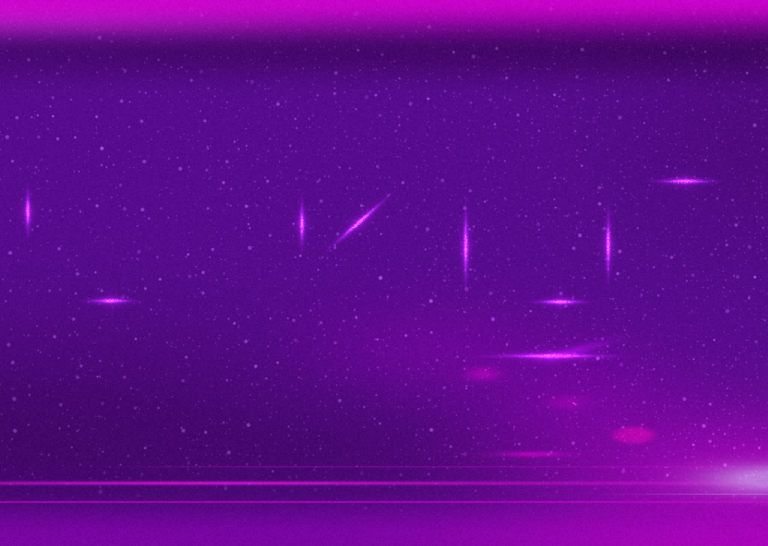
This background is drawn by a WebGL 2 fragment shader. Its source:

```glsl
#version 300 es
precision highp float;
// Violet starfield with lens sparks, a magenta horizon and a pale glow at lower right.

#define ASPECT 1.4066
#define STAR_GAIN 0.34
#define GRAIN_GAIN 0.035
#define SPARK_WIDTH 0.0046
#define HORIZON_Y 0.115
#define SPARKS 9

uniform vec2 u_resolution;
out vec4 outColor;

const vec3 VIOLET = vec3(0.34, 0.045, 0.555);
const vec3 SHADOW = vec3(0.245, 0.025, 0.385);
const vec3 MAGENTA = vec3(0.78, 0.015, 0.79);
const vec3 PURPLE = vec3(0.48, 0.02, 0.64);
const vec3 ORCHID = vec3(0.75, 0.50, 0.86);
const vec3 PINK = vec3(1.0, 0.60, 0.92);

// Centre x, centre y, half length, angle
const vec4 SPARK[SPARKS] = vec4[SPARKS](
  vec4(0.051, 0.612, 0.060, 1.571), vec4(0.553, 0.590, 0.064, 1.571),
  vec4(0.853, 0.549, 0.104, 1.571), vec4(1.114, 0.551, 0.092, 1.571),
  vec4(0.658, 0.593, 0.098, 0.720), vec4(1.255, 0.668, 0.082, 0.0),
  vec4(0.203, 0.449, 0.066, 0.0),   vec4(1.026, 0.447, 0.070, 0.0),
  vec4(1.011, 0.348, 0.165, 0.0));

float hash(vec2 p) {
  vec3 q = fract(vec3(p.xyx) * 0.1031);
  q += dot(q, q.yzx + 33.33);
  return fract((q.x + q.y) * q.z);
}

float glow(vec2 d, vec2 radius) {
  d /= radius;
  return exp(-dot(d, d));
}

// Soft horizontal line, never thinner than about a pixel
float line(float y, float width) {
  float w = max(width, 0.7 / u_resolution.y);
  return exp(-y * y / (w * w)) * width / w;
}

// One jittered dot per cell, kept with the given chance
float stars(vec2 p, float cells, float chance, float size) {
  vec2 id = floor(p * cells);
  vec2 spot = 0.2 + 0.6 * vec2(hash(id + 3.7), hash(id + 19.1));
  float d = length(fract(p * cells) - spot) / cells;
  float r = size * mix(0.5, 1.2, hash(id + 41.3));
  float soft = 1.0 / u_resolution.y;
  float kept = step(hash(id + 7.9), chance);
  return kept * (1.0 - smoothstep(r - soft, r + soft, d)) * mix(0.3, 1.0, hash(id + 57.0));
}

vec3 backdrop(vec2 p) {
  float right = p.x / ASPECT;
  vec3 c = VIOLET;
  c = mix(c, SHADOW, 0.85 * glow(p - vec2(0.0, 0.19), vec2(0.78, 0.21)));
  c = mix(c, SHADOW, 0.45 * glow(p - vec2(0.72, 0.16), vec2(0.4, 0.10)));
  c = mix(c, SHADOW, 0.35 * glow(p - vec2(1.42, 0.74), vec2(0.3, 0.22)));
  // Shadow below the top band, then the band itself
  c = mix(c, SHADOW, smoothstep(0.82, 0.91, p.y) * mix(0.65, 1.0, right));
  float band = smoothstep(0.90, 1.0, p.y);
  c = mix(c, MAGENTA, pow(band, 1.25));
  c += vec3(0.11, 0.06, 0.09) * glow(p - vec2(0.0, 0.955), vec2(0.55, 0.03));
  // Nebula drifting towards the lower right
  c = mix(c, PURPLE, 0.55 * glow(p - vec2(0.80, 0.36), vec2(0.22, 0.085)));
  c = mix(c, PURPLE, 0.65 * glow(p - vec2(1.06, 0.27), vec2(0.20, 0.11)));
  c = mix(c, MAGENTA, 0.65 * glow(p - vec2(1.38, 0.12), vec2(0.38, 0.125)));
  // Floor under the horizon
  float ground = 1.0 - smoothstep(0.015, 0.105, p.y);
  vec3 floorColor = mix(PURPLE, MAGENTA, 0.62 * smoothstep(0.35, 1.0, right));
  return mix(c, floorColor, ground * 0.95);
}

vec3 spark(vec2 p, vec4 s, float speckle) {
  vec2 d = p - s.xy;
  float ca = cos(s.w), sa = sin(s.w);
  d = vec2(ca * d.x + sa * d.y, ca * d.y - sa * d.x);
  float taper = max(1.0 - abs(d.x) / s.z, 0.0);
  float beam = exp(-abs(d.y) / (SPARK_WIDTH * taper + 0.0008)) * pow(taper, 1.4);
  float core = glow(d, vec2(s.z * 0.28, 0.0030));
  return vec3(0.50, 0.07, 0.62) * beam + PINK * core * mix(0.25, 0.6, speckle);
}

void main() {
  vec2 p = gl_FragCoord.xy / u_resolution * vec2(ASPECT, 1.0);
  float right = p.x / ASPECT;
  float grain = hash(floor(p * 364.0));
  vec3 c = backdrop(p);

  // Soft magenta discs and streaks
  c = mix(c, MAGENTA, 0.55 * glow(p - vec2(0.886, 0.315), vec2(0.032, 0.013)));
  c = mix(c, MAGENTA, 0.35 * glow(p - vec2(1.040, 0.262), vec2(0.034, 0.012)));
  c = mix(c, MAGENTA, 0.75 * glow(p - vec2(0.976, 0.168), vec2(0.060, 0.005)));
  vec2 disc = (p - vec2(1.161, 0.203)) / vec2(0.042, 0.017);
  c = mix(c, vec3(0.76, 0.03, 0.70), 0.8 * (1.0 - smoothstep(0.55, 1.2, length(disc))));
  vec2 wisp = p - vec2(1.055, 0.358);
  c += vec3(0.17, 0.01, 0.19) * glow(vec2(wisp.x, wisp.y - 0.25 * wisp.x), vec2(0.055, 0.008));

  // Horizon lines
  float fade = 0.55 + 0.45 * glow(vec2(p.x - 0.42, 0.0), vec2(0.36, 1.0));
  c = mix(c, MAGENTA + vec3(0.0, 0.04, 0.0), line(p.y - HORIZON_Y, 0.0034) * fade);
  c = mix(c, MAGENTA, line(p.y - 0.0806, 0.0018) * 0.75);
  c = mix(c, MAGENTA, line(p.y - 0.145, 0.0012) * 0.4 * smoothstep(0.1, 0.5, p.x));
  c = mix(c, ORCHID, line(p.y - 0.095, 0.0014) * 0.5 * smoothstep(0.75, 1.0, right));
  c = mix(c, ORCHID, min(1.15 * glow(p - vec2(1.42, 0.122), vec2(0.125, 0.027)), 0.95));

  for (int i = 0; i < SPARKS; i++) c += spark(p, SPARK[i], grain);

  // Stars thin out near the top and bottom edges
  float sky = smoothstep(0.02, 0.2, p.y) * (1.0 - 0.7 * smoothstep(0.86, 0.98, p.y));
  float dots = stars(p, 25.0, 0.40, 0.0030) + 0.7 * stars(p + 5.3, 55.0, 0.28, 0.0018)
             + 0.5 * stars(p + 9.1, 100.0, 0.12 + 0.25 * right, 0.0013);
  c += vec3(0.85, 0.65, 0.9) * dots * sky * STAR_GAIN;
  c += (grain - 0.5) * GRAIN_GAIN * vec3(1.0, 0.5, 1.0);
  outColor = vec4(clamp(c, 0.0, 1.0), 1.0);
}
```
